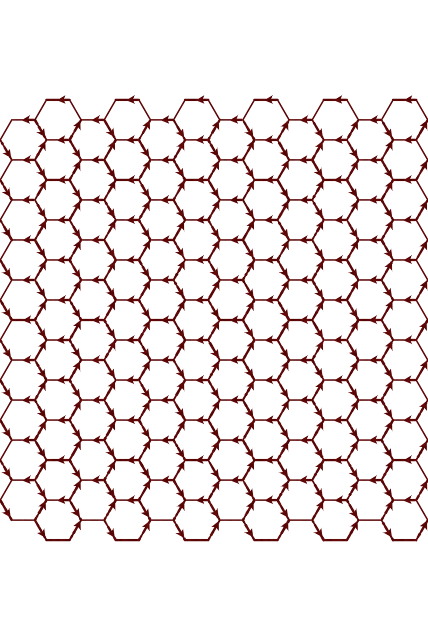
Write a WebGL 2 fragment shader that draws this pattern.

```glsl
#version 300 es
precision highp float;
// A centred honeycomb of 12 staggered columns, 11 and 10 cells high by turns.
// Each cell is traced counterclockwise, and every other side is heavier and
// carries an arrowhead. Distances are in units of the cell side.
uniform vec2 u_resolution;
out vec4 fragColor;

const float ROW = 1.7320508;   // height of one cell

float hash(vec2 p) {
  return fract(sin(dot(p, vec2(127.1, 311.7))) * 43758.547);
}

vec2 corner(int i) {
  float angle = radians(60.0) * float(i);
  return vec2(cos(angle), sin(angle));
}

// Stroke along the local x axis from start to end
float stroke(vec2 q, float start, float end, float halfWidth) {
  return length(vec2(q.x - clamp(q.x, start, end), q.y)) - halfWidth;
}

// Swept arrowhead pointing along +x
float arrowhead(vec2 q, float tip) {
  float back = tip - q.x;
  float side = abs(q.y + 0.1 * (back - 0.15));
  return max((side - 0.5 * back - 0.015) * 0.89, back - 0.27 - 0.35 * side);
}

// One traced cell around its centre
float cell(vec2 p, vec2 centre) {
  float d = 1e3;
  for (int i = 0; i < 6; i++) {
    vec2 a = corner(i);
    vec2 along = corner(i + 1) - a;
    vec2 r = p - centre - a;
    vec2 q = vec2(dot(r, along), along.x * r.y - along.y * r.x);
    bool level = i == 1 || i == 4;
    bool arrowed = i % 2 == 1;

    // Level lines are thin, with a heavier one at regular half rows
    float halfRow = floor((5.5 * ROW - centre.y - a.y) / (0.5 * ROW) + 0.5);
    bool heavy = mod(halfRow, 7.0) == 4.0 || halfRow == 0.0 || halfRow == 22.0;
    float halfWidth = level ? (heavy ? 0.05 : 0.031) : 0.033;

    // Arrowed slanting sides are thicker and a little ragged
    if (arrowed && !level) {
      vec2 step_ = vec2(floor(q.x * 9.0), float(i)) + floor(centre * 7.0);
      halfWidth = 0.036 + 0.024 * hash(step_);
    }
    d = min(d, stroke(q, 0.0, 1.0, halfWidth));

    if (arrowed) {
      float tip = i == 1 ? 0.53 : (i == 3 ? 0.86 : 0.93);
      tip += 0.05 * (hash(centre + float(i)) - 0.5);
      d = min(d, arrowhead(q, tip));
      // Short thick tail behind the head
      float tail = i == 1 ? 0.05 : tip - 0.5;
      d = min(d, stroke(q, tail, tip - 0.2, 0.052));
    }
  }
  return d;
}

void main() {
  float unit = min(u_resolution.x, u_resolution.y * 342.0 / 512.0) / 18.5;
  vec2 p = (gl_FragCoord.xy - 0.5 * u_resolution) / unit;

  // Nearest distance among the neighbouring cells
  float d = 1e3;
  float firstColumn = floor((p.x + 8.25) / 1.5);
  for (int c = 0; c < 2; c++) {
    float column = firstColumn + float(c);
    if (column < 0.0 || column > 11.0) continue;
    float count = 10.0 + mod(column, 2.0);
    float middle = 0.5 * (count - 1.0);
    float nearest = floor(p.y / ROW + middle + 0.5);
    for (int k = -1; k <= 1; k++) {
      float row = nearest + float(k);
      if (row < 0.0 || row >= count) continue;
      vec2 centre = vec2(column * 1.5 - 8.25, (row - middle) * ROW);
      d = min(d, cell(p, centre));
    }
  }

  // Dark red ink on white, with smooth edges
  float ink = smoothstep(0.6, -0.6, d * unit);
  vec3 darkRed = mix(vec3(0.32, 0.01, 0.01), vec3(0.40, 0.04, 0.04),
                     hash(floor(p * 9.0)));
  fragColor = vec4(mix(vec3(1.0), darkRed, ink), 1.0);
}
```
